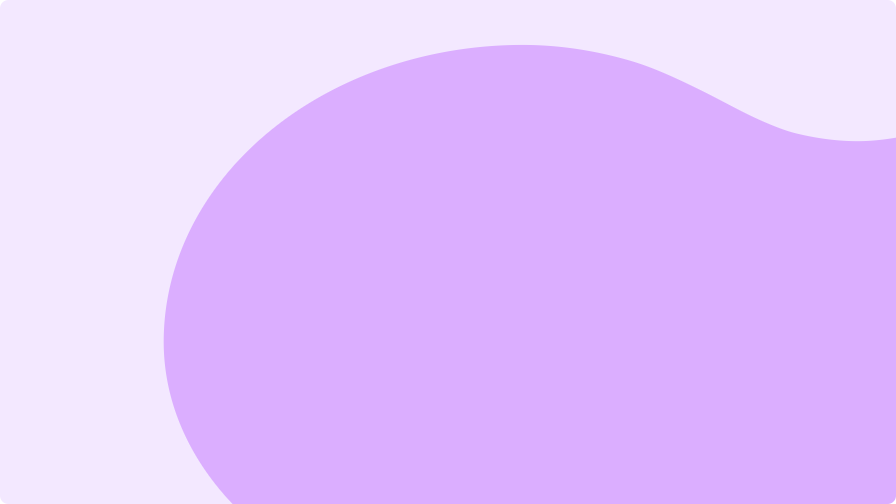
A Shadertoy shader for this background:

```glsl
// A flat lilac blob with a wavy upper edge on a pale lavender card.

// Lengths are in units of one ninth of the canvas height (16 x 9 layout).
const float CANVAS_HEIGHT = 9.0;
const float CORNER_RADIUS = 0.15;

const vec3 PALE_LAVENDER = vec3(0.953, 0.910, 1.0);
const vec3 LILAC = vec3(0.857, 0.682, 1.0);
const vec3 OUTSIDE = vec3(1.0);

// Round left side: half ellipse with separate upper and lower radii.
const vec2 BLOB_CENTER = vec2(9.333, 2.896);
const float RADIUS_X = 6.41;
const float RADIUS_UP = 5.302;
const float RADIUS_DOWN = 4.917;

// Upper right edge: knots of x, height and slope.
const int KNOT_COUNT = 7;
const vec3 EDGE_KNOTS[KNOT_COUNT] = vec3[KNOT_COUNT](
    vec3(9.333, 8.198, 0.0),
    vec3(11.25, 7.917, -0.29),
    vec3(12.5, 7.396, -0.49),
    vec3(13.646, 6.823, -0.43),
    vec3(14.229, 6.615, -0.24),
    vec3(15.313, 6.479, 0.0),
    vec3(16.0, 6.542, 0.17)
);

// Cubic Hermite curve between two knots.
float hermite(vec3 a, vec3 b, float x) {
    float span = b.x - a.x;
    float t = clamp((x - a.x) / span, 0.0, 1.0);
    float s = 1.0 - t;
    return a.y * s * s * (1.0 + 2.0 * t) + b.y * t * t * (3.0 - 2.0 * t)
         + span * t * s * (a.z * s - b.z * t);
}

float edgeHeight(float x) {
    float height = EDGE_KNOTS[0].y;
    for (int i = 0; i < KNOT_COUNT - 1; i++) {
        if (x >= EDGE_KNOTS[i].x) {
            height = hermite(EDGE_KNOTS[i], EDGE_KNOTS[i + 1], x);
        }
    }
    return height;
}

// Approximate signed distance to the blob, negative inside.
float blobDistance(vec2 p) {
    if (p.x < BLOB_CENTER.x) {
        vec2 q = p - BLOB_CENTER;
        vec2 radii = vec2(RADIUS_X, q.y > 0.0 ? RADIUS_UP : RADIUS_DOWN);
        float k = length(q / radii);
        return k * (k - 1.0) / max(length(q / (radii * radii)), 1e-4);
    }
    const float STEP = 0.02;
    float slope = (edgeHeight(p.x + STEP) - edgeHeight(p.x - STEP)) / (2.0 * STEP);
    return (p.y - edgeHeight(p.x)) / sqrt(1.0 + slope * slope);
}

float roundedBoxDistance(vec2 p, vec2 halfSize, float radius) {
    vec2 q = abs(p) - halfSize + radius;
    return length(max(q, 0.0)) + min(max(q.x, q.y), 0.0) - radius;
}

// Pixel coverage of a shape from its signed distance.
float coverage(float dist, float pixel) {
    return clamp(0.5 - dist / pixel, 0.0, 1.0);
}

void mainImage(out vec4 fragColor, in vec2 fragCoord) {
    float pixel = CANVAS_HEIGHT / iResolution.y;
    vec2 p = fragCoord * pixel;
    vec2 halfSize = 0.5 * iResolution.xy * pixel;

    vec3 color = mix(PALE_LAVENDER, LILAC, coverage(blobDistance(p), pixel));

    // Card with rounded corners
    float card = roundedBoxDistance(p - halfSize, halfSize, CORNER_RADIUS);
    color = mix(OUTSIDE, color, coverage(card, pixel));

    fragColor = vec4(color, 1.0);
}
```
